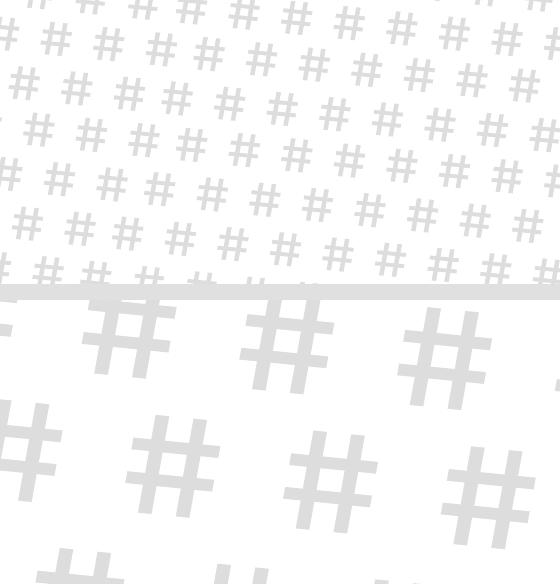
Top: the whole. Bottom: its middle third, enlarged.
Give the GLSL for this pattern, as a WebGL 2 fragment shader.

```glsl
#version 300 es
precision highp float;

#define CANVAS_HEIGHT 390.0
#define COLUMN_STEP 72.2
#define ROW_STEP 65.3
#define ROW_SHIFT 28.3
#define SLOPE 0.0997
#define SEAM_GAP 6.7
#define SLANT 0.08
#define UPRIGHT_HALF vec2(3.15, 22.7)
#define CROSSBAR_HALF vec2(20.0, 2.75)
#define INK vec3(0.868)
#define PAPER vec3(1.0)

uniform vec2 u_resolution;
out vec4 fragColor;

float boxDistance(vec2 p, vec2 halfSize) {
    vec2 d = abs(p) - halfSize;
    return length(max(d, 0.0)) + min(max(d.x, d.y), 0.0);
}

// Two slanted uprights crossed by two level bars
float latticeMark(vec2 p) {
    vec2 q = vec2(p.x + SLANT * p.y, p.y);
    float uprights = boxDistance(vec2(abs(q.x) - 8.7, q.y), UPRIGHT_HALF);
    float crossbars = boxDistance(vec2(q.x, abs(q.y + 0.8) - 7.8), CROSSBAR_HALF);
    return min(uprights, crossbars);
}

// Start of a row on the left edge, tightened below two of the rows
vec2 rowOrigin(float row) {
    float upperJoin = step(2.0, row);
    float lowerJoin = step(4.0, row);
    float x = 18.0 + ROW_SHIFT * row - 4.2 * upperJoin - 8.3 * lowerJoin;
    float y = -81.3 + ROW_STEP * row - 3.6 * (upperJoin + lowerJoin);
    return vec2(x, y);
}

// First column to the right of the stepped seam
float seamColumn(float row) {
    return min(floor(4.0 - 0.5 * row), 6.0 - row);
}

void main() {
    float unitsPerPixel = CANVAS_HEIGHT / u_resolution.y;
    vec2 p = gl_FragCoord.xy * unitsPerPixel;
    p.y = CANVAS_HEIGHT - p.y;

    vec2 along = normalize(vec2(1.0, SLOPE));
    vec2 across = vec2(-along.y, along.x);
    float nearRow = round((p.y - SLOPE * p.x + 81.3) / ROW_STEP);
    float dist = 1000.0;

    // Nearest mark among neighbouring rows and columns
    for (int i = -1; i <= 1; i++) {
        float row = nearRow + float(i);
        vec2 origin = rowOrigin(row);
        float nearColumn = round((p.x - origin.x) / COLUMN_STEP);
        for (int j = -1; j <= 1; j++) {
            float column = nearColumn + float(j);
            float x = origin.x + COLUMN_STEP * column;
            x += column < seamColumn(row) ? SEAM_GAP : 0.0;
            vec2 offset = p - vec2(x, origin.y + SLOPE * x);
            vec2 local = vec2(dot(offset, along), dot(offset, across));
            dist = min(dist, latticeMark(local));
        }
    }

    // Soft edge about one pixel wide
    float edge = 0.6 * unitsPerPixel;
    float coverage = 1.0 - smoothstep(-edge, edge, dist);
    fragColor = vec4(mix(PAPER, INK, coverage), 1.0);
}
```
